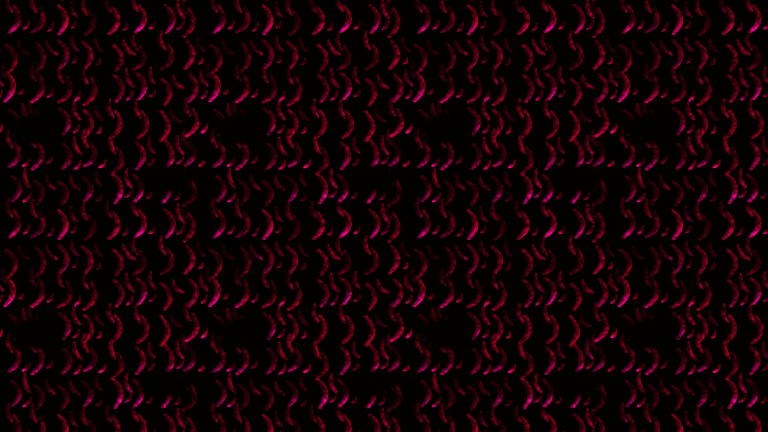
Reproduce this pattern procedurally as a Shadertoy shader.

```glsl
// Dark chain mail: worn crimson link arcs with magenta glints, in a repeating square tile
#define TILE 0.474            // tile side, in canvas heights
#define LINKS vec2(8.0, 6.0)  // links across and down one tile
#define LINK_ASPECT 0.75      // link width over link height
#define THICKNESS 0.088       // half width of a link arc
#define JITTER 0.2            // wander of each link
#define GRAIN 88.0            // wear noise cells per tile
#define GAIN 1.12             // overall light on the links
#define BACK vec3(0.012, 0.0, 0.001)
#define RED vec3(0.56, 0.0, 0.105)
#define MAGENTA vec3(0.95, 0.0, 0.6)

float hash(vec2 p) {
    vec3 q = fract(vec3(p.xyx) * 0.1031);
    q += dot(q, q.yzx + 33.33);
    return fract((q.x + q.y) * q.z);
}

// Value noise that wraps after 'period' cells
float noise(vec2 uv, float period) {
    vec2 p = uv * period, i = floor(p), f = fract(p);
    f = f * f * (3.0 - 2.0 * f);
    vec2 a = mod(i, period), b = mod(i + 1.0, period);
    return mix(mix(hash(a), hash(vec2(b.x, a.y)), f.x),
               mix(hash(vec2(a.x, b.y)), hash(b), f.x), f.y);
}

// Bowed, tapered stroke: signed distance, place from -1 (foot) to 1, side across
vec3 stroke(vec2 p, float halfLen, float bend, float width, float tilt) {
    float s = sin(tilt), c = cos(tilt);
    p = vec2(c * p.x - s * p.y, s * p.x + c * p.y);
    float t = clamp(p.y / halfLen, -1.0, 1.0);
    float slope = 2.0 * bend * t / halfLen;
    float x = (p.x - bend * (1.0 - t * t)) / sqrt(1.0 + slope * slope);
    float d = length(vec2(x, p.y - t * halfLen)) - width * (1.0 - 0.5 * t * t);
    return vec3(d, t, x / width);
}

// Shadowed hollow, wrapped around the tile
float hollow(vec2 uv, vec2 center, vec2 radius) {
    vec2 d = abs(fract(uv - center + 0.5) - 0.5) / radius;
    return smoothstep(0.6, 1.3, length(d));
}

// Red level and magenta level of one stroke, lit along its right side
vec2 shade(vec3 s, float level, float glint, float aa) {
    float cover = 1.0 - smoothstep(-aa, aa, s.x);
    float body = mix(0.5, 1.1, smoothstep(-0.7, 0.4, s.z));
    float foot = smoothstep(0.3, -0.8, s.y);
    return cover * body * level * vec2(mix(0.7, 1.0, foot), glint * foot * foot);
}

void mainImage(out vec4 fragColor, in vec2 fragCoord) {
    vec2 uv = vec2(fragCoord.x, fragCoord.y - iResolution.y) / (iResolution.y * TILE);
    vec2 q = uv * LINKS, home = floor(q);
    float aa = max(0.6 * LINKS.y / (TILE * iResolution.y), 0.02);
    vec2 light = vec2(0.0);

    for (int j = -1; j <= 1; j++)
    for (int i = -1; i <= 1; i++) {
        vec2 cell = home + vec2(i, j);
        vec2 id = mod(cell, LINKS);
        float h1 = hash(id + 3.7), h2 = hash(id + 17.3);
        float h3 = hash(id + 41.9), h4 = hash(id + 73.1);
        vec2 p = (q - cell - 0.5) * vec2(LINK_ASPECT, 1.0);
        p -= (vec2(h1, h2) - 0.5) * JITTER;

        // Right-bowed main arc with a bright foot
        vec3 arc = stroke(p - vec2(-0.1, -0.1), 0.34 + 0.08 * h3, 0.2,
                          THICKNESS, mix(-0.2, 0.35, h4));
        light = max(light, shade(arc, 0.35 + 0.6 * h3, smoothstep(0.25, 0.95, h2), aa));

        // Left-bowed arc: joins the main one as an S, or lies in the gap
        bool joined = h4 > 0.5;
        vec2 place = joined ? vec2(-0.14, 0.37) : vec2(0.34, 0.2);
        vec3 hook = stroke(p - place, 0.2 + 0.08 * h1, -0.08,
                           THICKNESS * 0.85, joined ? -0.2 : mix(-0.7, -0.2, h2));
        light = max(light, shade(hook, 0.15 + 0.7 * h1, 0.4 * h3 * h3, aa));

        // Small slanted glint in the gap beside some links
        vec3 chip = stroke(p - vec2(0.33, -0.38 + 0.15 * h3), 0.08 + 0.08 * h1, 0.03,
                           THICKNESS * 0.7, mix(0.3, 0.8, h2));
        light = max(light, shade(chip, step(0.35, h2) * (0.4 + 0.6 * h4), h1, aa));
    }

    // Worn surface, uneven lighting and two dark hollows
    float wear = mix(0.35, 1.4, noise(uv, GRAIN)) * mix(0.6, 1.3, noise(uv + 0.37, GRAIN * 0.5));
    float shadow = mix(0.6, 1.1, smoothstep(0.15, 0.65, noise(uv, 5.0)));
    shadow *= hollow(uv, vec2(0.18, 0.37), vec2(0.15, 0.085));
    shadow *= hollow(uv, vec2(0.81, 0.13), vec2(0.14, 0.075));
    light *= wear * shadow * GAIN;

    vec3 color = BACK + RED * min(light.x, 1.1);
    color = mix(color, MAGENTA, clamp(light.y, 0.0, 1.0));
    fragColor = vec4(color, 1.0);
}
```
